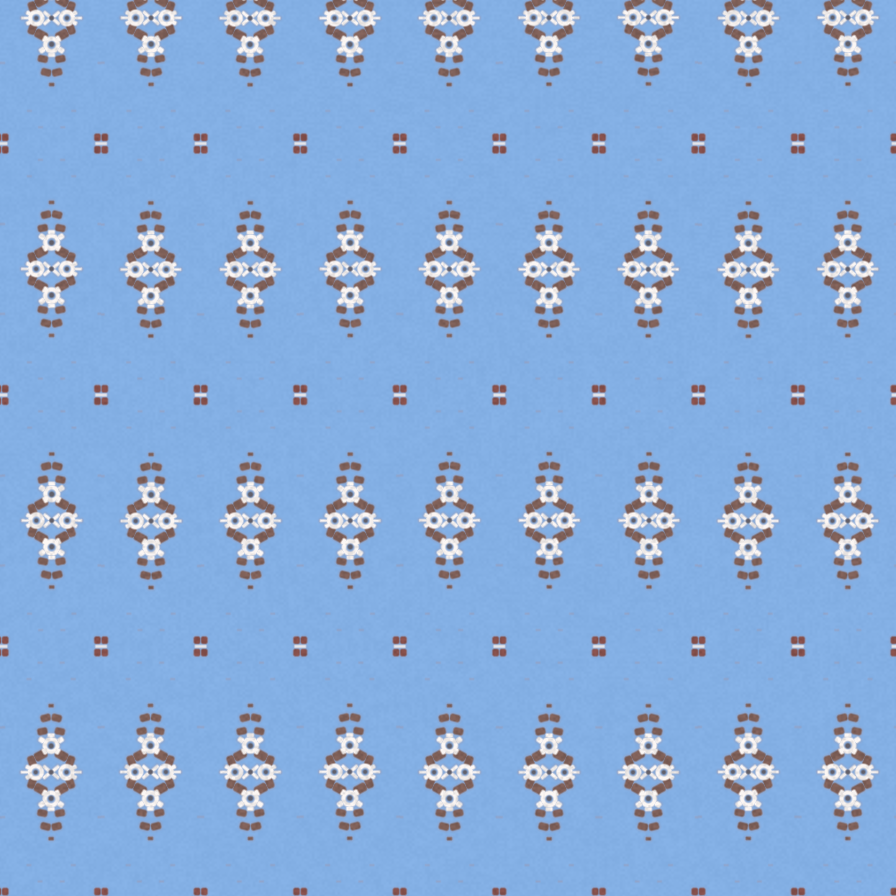
Write a Shadertoy shader that draws this pattern.

```glsl
// Sky-blue cloth with rows of beaded brown and white lozenges, small brown
// knots staggered between them and faint flecks. Each cell is folded into one
// quadrant, then built from rounded boxes and rings with soft edges.

const float UNITS = 768.0;                 // design units across the canvas
const vec2 CELL = vec2(85.33, 215.5);      // repeat size in units
const vec2 ORIGIN = vec2(44.0, 321.7);     // centre of one lozenge
const float SOFTNESS = 1.1;                // half width of the soft edges
const float MOTTLE = 0.022;                // cloth grain strength
const float BEAD_VARIATION = 0.16;         // grain strength inside the motifs
const float REPEAT_SHIFT = 0.7;            // wobble between repeats, in units

const vec3 SKY = vec3(0.515, 0.688, 0.895);
const vec3 LILAC = vec3(0.60, 0.61, 0.72);
const vec3 BROWN = vec3(0.49, 0.37, 0.34);
const vec3 RUST = vec3(0.52, 0.31, 0.29);
const vec3 WHITE = vec3(0.96, 0.94, 0.93);
const vec3 CORE = vec3(0.36, 0.32, 0.33);

float hash(vec2 p) {
    return fract(sin(dot(p, vec2(127.1, 311.7))) * 43758.5453);
}

float noise(vec2 p) {
    vec2 i = floor(p), f = fract(p);
    f = f * f * (3.0 - 2.0 * f);
    return mix(mix(hash(i), hash(i + vec2(1, 0)), f.x),
               mix(hash(i + vec2(0, 1)), hash(i + vec2(1, 1)), f.x), f.y);
}

// Rounded box with its corners softened to a bead shape
float bead(vec2 p, vec2 centre, vec2 halfSize, float angle) {
    float c = cos(angle), s = sin(angle);
    vec2 d = p - centre;
    d = vec2(c * d.x + s * d.y, c * d.y - s * d.x);
    float r = 0.7 * min(halfSize.x, halfSize.y);
    vec2 e = abs(d) - halfSize + r;
    return length(max(e, 0.0)) + min(max(e.x, e.y), 0.0) - r;
}

float ring(vec2 p, vec2 centre, float radius, float halfWidth) {
    return abs(length(p - centre) - radius) - halfWidth;
}

float cover(float d, float soft) {
    return 1.0 - smoothstep(-soft, soft, d);
}

vec2 wrap(vec2 p) {
    return (fract(p / CELL + 0.5) - 0.5) * CELL;
}

float brownBeads(vec2 q) {
    float d = bead(q, vec2(0.0, 57.0), vec2(2.2, 1.4), 0.0);
    d = min(d, bead(q, vec2(4.7, 46.5), vec2(4.4, 3.1), -0.25));
    d = min(d, bead(q, vec2(7.5, 35.0), vec2(4.3, 3.0), -0.2));
    d = min(d, bead(q, vec2(9.0, 14.5), vec2(5.8, 3.8), -0.5));
    return min(d, bead(q, vec2(16.5, 9.5), vec2(3.4, 4.6), -0.3));
}

float whiteBeads(vec2 q) {
    // Upper flower
    float d = ring(q, vec2(0.0, 23.0), 5.4, 1.9);
    d = min(d, bead(q, vec2(8.0, 27.5), vec2(2.8, 2.3), 0.6));
    d = min(d, bead(q, vec2(5.5, 18.0), vec2(2.0, 2.8), -0.5));
    d = min(d, bead(q, vec2(0.0, 31.5), vec2(3.0, 1.8), 0.0));
    // Side flower and its spikes
    d = min(d, ring(q, vec2(13.2, 0.0), 5.2, 1.9));
    d = min(d, bead(q, vec2(19.5, 4.0), vec2(2.4, 1.8), 0.5));
    d = min(d, bead(q, vec2(22.5, 0.0), vec2(3.5, 1.1), 0.0));
    // Crossed centre
    return min(d, bead(q, vec2(4.2, 3.2), vec2(3.4, 1.5), 0.7));
}

float darkCores(vec2 q) {
    float d = length(q) - 2.0;
    d = min(d, length(q - vec2(0.0, 22.5)) - 2.3);
    return min(d, length(q - vec2(13.2, 0.0)) - 1.9);
}

void mainImage(out vec4 fragColor, in vec2 fragCoord) {
    vec2 p = fragCoord / iResolution.y * UNITS;
    float soft = max(SOFTNESS, 0.75 * UNITS / iResolution.y);

    // Lozenge and knot lattices, offset by half a cell
    vec2 fromOrigin = p - ORIGIN;
    vec2 id = floor(fromOrigin / CELL + 0.5);
    vec2 wobble = REPEAT_SHIFT * (vec2(hash(id), hash(id + 19.0)) - 0.5);
    vec2 lozenge = abs(wrap(fromOrigin) + wobble);
    vec2 knot = abs(wrap(fromOrigin + 0.5 * CELL));

    // Cloth ground
    float grain = noise(p / 2.2) - 0.5;
    float broad = noise(p / 9.0) - 0.5;
    vec3 col = SKY + MOTTLE * (grain + 0.5 * broad);

    // Faint flecks around the knots and between the lozenges
    vec2 fleck = vec2(lozenge.x, knot.y);
    float flecks = bead(fleck, vec2(19.0, 28.0), vec2(2.0, 0.9), 0.0);
    flecks = min(flecks, bead(fleck, vec2(9.5, 14.0), vec2(2.0, 0.9), 0.0));
    flecks = min(flecks, bead(vec2(knot.x, lozenge.y), vec2(0.0, 38.5), vec2(3.0, 1.0), 0.0));
    flecks = min(flecks, bead(lozenge, vec2(25.5, 0.0), vec2(1.2, 1.0), 0.0));
    col = mix(col, LILAC, 0.55 * cover(flecks, soft));

    // Lozenge: lilac fringe, brown beads, white beads, dark cores
    float brown = brownBeads(lozenge), white = whiteBeads(lozenge);
    float shade = 1.0 + BEAD_VARIATION * grain;
    col = mix(col, LILAC, 0.45 * cover(min(brown, white) - 1.2, 1.5 * soft));
    col = mix(col, BROWN * shade, cover(brown, soft));
    col = mix(col, WHITE * min(shade, 1.03), cover(white, soft));
    col = mix(col, CORE, 0.85 * cover(darkCores(lozenge), soft));

    // Knot: four rust beads tied by a pale band
    float rust = bead(knot, vec2(3.1, 5.3), vec2(2.8, 3.2), 0.0);
    float band = bead(knot, vec2(0.0), vec2(5.0, 1.3), 0.0);
    col = mix(col, LILAC, 0.4 * cover(min(rust, band) - 1.0, 1.5 * soft));
    col = mix(col, RUST * shade, cover(rust, soft));
    col = mix(col, WHITE, 0.85 * cover(band, soft));

    fragColor = vec4(clamp(col, 0.0, 1.0), 1.0);
}
```
